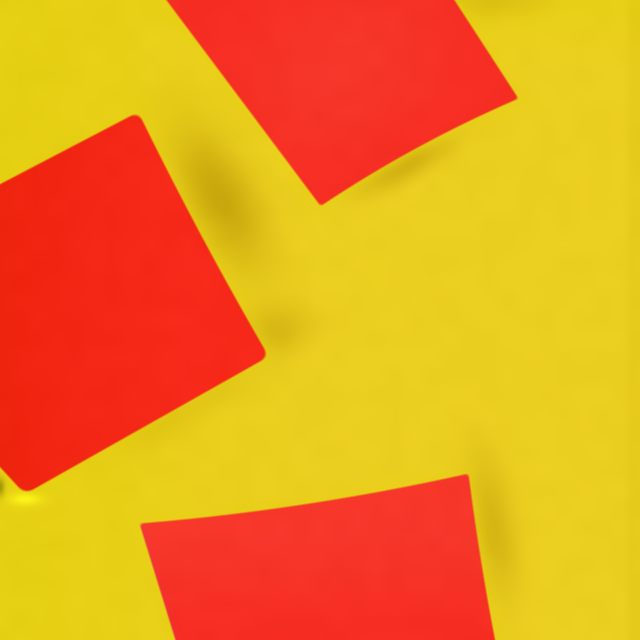
Give the GLSL for this background, as a Shadertoy shader.

```glsl
// Three red paper sheets lying on a warm yellow table.
// Each sheet is a softly cornered quadrilateral with bowed edges;
// rotated gaussian pools supply the shadows and light.

const vec3 YELLOW      = vec3(0.922, 0.812, 0.125);
const vec3 LEMON       = vec3(0.895, 0.815, 0.055);
const vec3 SHADOW      = vec3(0.740, 0.600, 0.025);
const vec3 RED         = vec3(0.965, 0.175, 0.135);
const vec3 DEEP_RED    = vec3(0.935, 0.140, 0.055);
const vec3 CORAL       = vec3(0.965, 0.215, 0.165);
const vec3 PINK_FRINGE = vec3(0.900, 0.200, 0.330);

float hash(vec2 p) {
    vec3 q = fract(vec3(p.xyx) * 0.1031);
    q += dot(q, q.yzx + 33.33);
    return fract((q.x + q.y) * q.z);
}

float valueNoise(vec2 p) {
    vec2 cell = floor(p), f = fract(p);
    f = f * f * (3.0 - 2.0 * f);
    float low = mix(hash(cell), hash(cell + vec2(1, 0)), f.x);
    float high = mix(hash(cell + vec2(0, 1)), hash(cell + vec2(1, 1)), f.x);
    return mix(low, high, f.y);
}

float smoothMax(float a, float b, float k) {
    float h = max(k - abs(a - b), 0.0) / k;
    return max(a, b) + 0.25 * h * h * k;
}

// Distance outside the edge a-b, whose middle bends inward by bow.
float edgeDistance(vec2 p, vec2 a, vec2 b, float bow) {
    vec2 e = b - a;
    float t = clamp(dot(p - a, e) / dot(e, e), 0.0, 1.0);
    return dot(p - a, normalize(vec2(e.y, -e.x))) + bow * 4.0 * t * (1.0 - t);
}

// Counter-clockwise quadrilateral; one bow per edge.
float sheetDistance(vec2 p, vec2 a, vec2 b, vec2 c, vec2 d, vec4 bow, float k) {
    float ab = edgeDistance(p, a, b, bow.x);
    float bc = edgeDistance(p, b, c, bow.y);
    float cd = edgeDistance(p, c, d, bow.z);
    float da = edgeDistance(p, d, a, bow.w);
    return smoothMax(smoothMax(ab, bc, k), smoothMax(cd, da, k), k);
}

// Gaussian pool with radii along and across the given angle.
float pool(vec2 p, vec2 centre, vec2 radii, float angle) {
    vec2 q = p - centre;
    float c = cos(angle), s = sin(angle);
    q = vec2(c * q.x + s * q.y, c * q.y - s * q.x) / radii;
    return exp(-dot(q, q));
}

float coverage(float d, float blur) {
    return 1.0 - smoothstep(-blur, blur, d);
}

void mainImage(out vec4 fragColor, in vec2 fragCoord) {
    vec2 uv = fragCoord / iResolution.xy;
    float blur = max(0.0022, 0.8 / iResolution.y);

    // Sheet outlines
    float top = sheetDistance(uv, vec2(0.185, 1.10), vec2(0.501, 0.678),
        vec2(0.810, 0.846), vec2(0.645, 1.10), vec4(0.0, 0.008, 0.0, 0.0), 0.006);
    float left = sheetDistance(uv, vec2(-0.276, 0.568), vec2(0.039, 0.228),
        vec2(0.420, 0.443), vec2(0.216, 0.825), vec4(0.0, 0.0, 0.004, 0.0), 0.016);
    float bottom = sheetDistance(uv, vec2(0.305, -0.10), vec2(0.794, -0.10),
        vec2(0.732, 0.260), vec2(0.218, 0.182), vec4(0.0, 0.004, 0.009, 0.0), 0.007);
    float nearest = min(top, min(left, bottom));

    // Table: lemon toward the left, warmer toward the right
    float lemon = 0.75 * (1.0 - smoothstep(0.0, 0.5, uv.x));
    lemon = max(lemon, 0.5 * smoothstep(0.88, 1.0, uv.y));
    vec3 color = mix(YELLOW, LEMON, lemon);
    color -= 0.018 * smoothstep(0.97, 0.99, uv.x);

    // Shadows beside the lifted edges
    float shade = 0.75 * pool(uv, vec2(0.345, 0.690), vec2(0.110, 0.052), -1.08);
    shade += 0.42 * pool(uv, vec2(0.432, 0.486), vec2(0.055, 0.038), 0.1);
    shade += 0.60 * pool(uv, vec2(0.632, 0.740), vec2(0.080, 0.022), 0.50);
    shade += 0.48 * pool(uv, vec2(0.770, 0.180), vec2(0.110, 0.034), -1.40);
    shade += 0.30 * pool(uv, vec2(0.770, 1.000), vec2(0.080, 0.025), 0.0);
    shade += 0.22 * pool(uv, vec2(0.290, 0.365), vec2(0.130, 0.030), 0.51);
    color = mix(color, SHADOW, min(shade, 1.0));

    // Bright rim, corner glint and a small dark nick at the left border
    color = mix(color, LEMON, 0.55 * exp(-max(nearest, 0.0) / 0.009));
    color += vec3(0.08, 0.14, 0.02) * pool(uv, vec2(0.040, 0.220), vec2(0.025, 0.010), 0.0);
    color = mix(color, vec3(0.52, 0.50, 0.02),
        0.7 * pool(uv, vec2(0.0, 0.239), vec2(0.007, 0.014), 0.0));

    // Sheets, each with its own gentle gradient
    vec3 topRed = mix(RED, CORAL, pool(uv, vec2(0.54, 0.90), vec2(0.16, 0.12), 0.5));
    vec3 leftRed = mix(DEEP_RED, RED - vec3(0.0, 0.015, 0.035), smoothstep(-0.05, 0.30, uv.x));
    vec3 bottomRed = mix(RED, CORAL, smoothstep(0.0, 0.18, uv.y));
    float fringe = exp(-abs(edgeDistance(uv, vec2(0.218, 0.182), vec2(0.305, -0.10), 0.0)) / 0.004);
    bottomRed = mix(bottomRed, PINK_FRINGE, 0.55 * fringe);
    color = mix(color, topRed, coverage(top, blur));
    color = mix(color, leftRed, coverage(left, blur));
    color = mix(color, bottomRed, coverage(bottom, blur));

    // Faint soft mottling
    color += 0.012 * (valueNoise(uv * 34.0) - 0.5);
    fragColor = vec4(clamp(color, 0.0, 1.0), 1.0);
}
```
